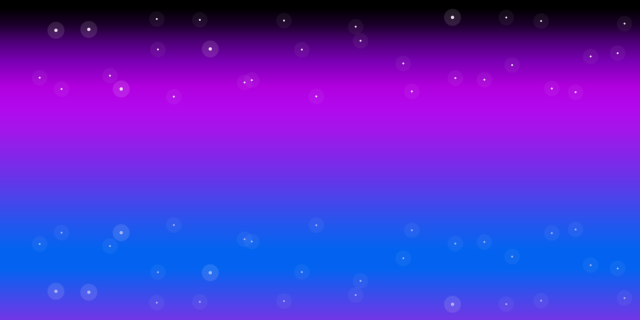
Write a WebGL 1 fragment shader that draws this background.

```glsl
precision highp float;

// Twilight sky: black through magenta and violet to blue, with stars near the top
// and their dimmer reflections below. The sky blends colour stops by depth;
// stars follow a chirped wave, and folding the depth mirrors them.

uniform vec2 u_resolution;

// Sky colours, from the top down
const vec3 NIGHT   = vec3(0.00, 0.00, 0.00);
const vec3 DUSK    = vec3(0.11, 0.00, 0.17);
const vec3 PLUM    = vec3(0.30, 0.00, 0.46);
const vec3 PURPLE  = vec3(0.47, 0.00, 0.70);
const vec3 MAGENTA = vec3(0.69, 0.00, 0.87);
const vec3 ORCHID  = vec3(0.70, 0.03, 0.93);
const vec3 VIOLET  = vec3(0.65, 0.08, 0.92);
const vec3 INDIGO  = vec3(0.42, 0.20, 0.91);
const vec3 COBALT  = vec3(0.14, 0.34, 0.93);
const vec3 AZURE   = vec3(0.01, 0.39, 0.94);
const vec3 HORIZON = vec3(0.45, 0.21, 0.90);
const vec3 STARLIGHT = vec3(1.0, 0.94, 1.0);

// Star layout: x in canvas widths, depth and radii in canvas heights
const int STAR_COUNT = 31;
const float STAR_START = 0.0286;
const float STAR_SPACING = 0.0323;
const float DRIFT = 0.0156;
const float JITTER = 0.026;
const float MEAN_DEPTH = 0.177;
const float DEPTH_SWING = 0.125;
const float MIRROR_DEPTH = 0.5026;
const float CORE_RADIUS = 0.0028;
const float HALO_RADIUS = 0.024;
const float HALO_ALPHA = 0.05;
const float REFLECTION = 0.55;
const float TAU = 6.2831853;

vec3 blend(vec3 above, vec3 below, float start, float end, float depth) {
    return mix(above, below, clamp((depth - start) / (end - start), 0.0, 1.0));
}

vec3 skyColor(float depth) {
    vec3 c = blend(NIGHT, DUSK, 0.025, 0.078, depth);
    c = blend(c, PLUM, 0.078, 0.13, depth);
    c = blend(c, PURPLE, 0.13, 0.19, depth);
    c = blend(c, MAGENTA, 0.19, 0.27, depth);
    c = blend(c, ORCHID, 0.27, 0.33, depth);
    c = blend(c, VIOLET, 0.33, 0.40, depth);
    c = blend(c, INDIGO, 0.40, 0.55, depth);
    c = blend(c, COBALT, 0.55, 0.70, depth);
    c = blend(c, AZURE, 0.70, 0.78, depth);
    return blend(c, HORIZON, 0.84, 1.0, depth);
}

// Even spacing plus a slow drift and a slowing alternate jitter
vec2 starPosition(float i) {
    float alternate = 2.0 * mod(i, 2.0) - 1.0;
    float sway = DRIFT * cos(0.32 * (i - 1.7));
    float jitter = JITTER * alternate * cos(0.5 * TAU * (sqrt(i) - 1.22));
    float phase = 0.275 * (i - 6.2) + 0.0012 * (i - 6.0) * (i - 6.0);
    return vec2(STAR_START + STAR_SPACING * i + sway + jitter,
                MEAN_DEPTH - DEPTH_SWING * cos(TAU * phase));
}

// One early cluster and every eleventh star shine brighter
float isBright(float i) {
    float cluster = 1.0 - step(1.5, abs(i - 3.0));
    float recurring = 1.0 - step(0.5, abs(mod(i, 11.0) - 9.0));
    return max(cluster, recurring);
}

float softDisc(float dist, float radius, float edge) {
    return 1.0 - smoothstep(radius - edge, radius + edge, dist);
}

void main() {
    vec2 uv = gl_FragCoord.xy / u_resolution;
    float aspect = u_resolution.x / u_resolution.y;
    float pixel = 1.0 / u_resolution.y;
    float depth = 1.0 - uv.y;
    vec3 color = skyColor(depth);

    // Fold the canvas so the same stars appear in both halves
    float reflected = step(MIRROR_DEPTH, depth);
    vec2 folded = vec2(uv.x, MIRROR_DEPTH - abs(depth - MIRROR_DEPTH));
    float coreAlpha = mix(0.9, REFLECTION, reflected);

    for (int n = 0; n < STAR_COUNT; n++) {
        float i = float(n);
        float bright = isBright(i);
        vec2 offset = folded - starPosition(i);
        float dist = length(offset * vec2(aspect, 1.0));
        float halo = softDisc(dist, HALO_RADIUS * (1.0 + 0.1 * bright), 0.003);
        float core = softDisc(dist, CORE_RADIUS * (1.0 + 0.8 * bright), 0.8 * pixel);
        color = mix(color, STARLIGHT, halo * HALO_ALPHA * (1.0 + 1.4 * bright));
        color = mix(color, STARLIGHT, core * coreAlpha);
    }

    gl_FragColor = vec4(color, 1.0);
}
```
